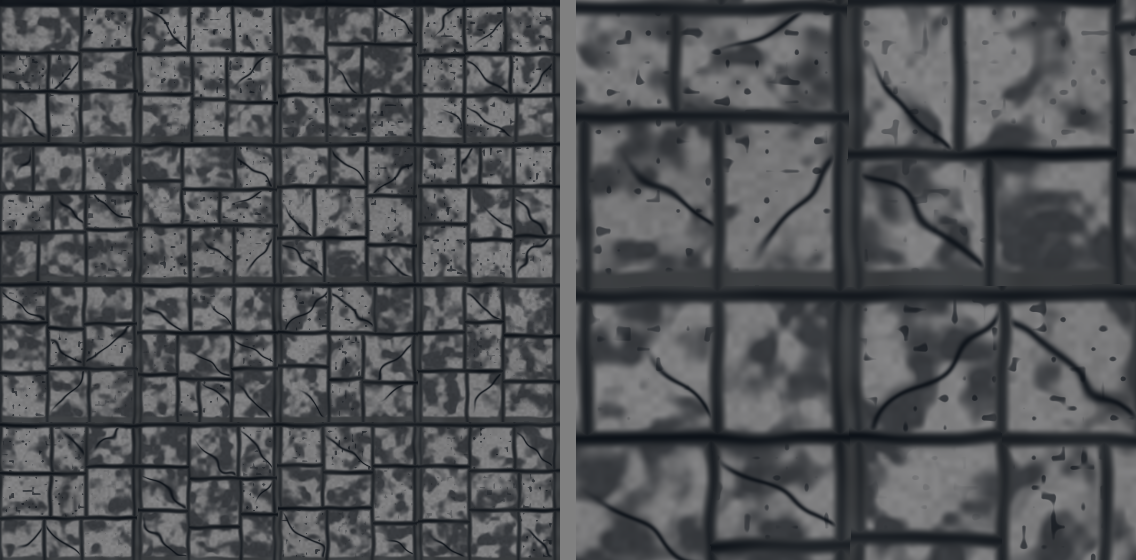
Left, the full canvas; right, a detail of the centre.
A WebGL 2 fragment shader for this texture:

```glsl
#version 300 es
precision highp float;
// Grid of square stone panels, each cut into irregular mottled, cracked blocks.

#define PANELS 4.0        // panels across and down
#define PITCH 0.2502      // panel spacing
#define ORIGIN vec2(-0.005, -0.004)
#define GROOVE 0.0055     // half width of the grooves between panels
#define JOINT 0.0012      // half width of the joints between blocks
#define SOFT 0.0055       // bevel width of a block
#define CORNER 0.007      // block corner radius
#define WOBBLE 0.0035     // unevenness of the edges
#define BLOTCHES 52.0     // mottling frequency
#define CRACKED 0.42      // share of blocks with a crack
#define SEED 7.0

uniform vec2 u_resolution;
out vec4 fragColor;

const vec3 INK = vec3(0.045, 0.065, 0.09);
const vec3 MORTAR = vec3(0.235, 0.245, 0.255);
const vec3 DARK_STONE = vec3(0.215, 0.225, 0.24);
const vec3 PALE_STONE = vec3(0.485, 0.485, 0.49);

float hash(vec2 p) {
  vec3 q = fract(p.xyx * 0.1031);
  q += dot(q, q.yzx + 33.33);
  return fract((q.x + q.y) * q.z);
}

float noise(vec2 p) {
  vec2 i = floor(p), f = fract(p);
  f = f * f * (3.0 - 2.0 * f);
  return mix(mix(hash(i), hash(i + vec2(1, 0)), f.x),
             mix(hash(i + vec2(0, 1)), hash(i + vec2(1, 1)), f.x), f.y);
}

// Splits a panel again and again; returns the id of the block holding p.
float findBlock(vec2 p, vec2 panel, inout vec2 lo, inout vec2 hi) {
  float id = hash(panel + SEED);
  for (int i = 0; i < 6; i++) {
    vec2 size = (hi - lo) / PITCH;
    float longest = max(size.x, size.y);
    float r = hash(vec2(id * 91.7, float(i) + 3.0));
    if (longest < 0.37 + 0.22 * r) break;
    float s = hash(vec2(id * 57.3, float(i) + 11.0));
    float bias = 0.75 + 0.5 * hash(vec2(id * 73.1, float(i) + 19.0));
    vec2 axis = size.x * bias > size.y ? vec2(1, 0) : vec2(0, 1);
    float lean = longest > 0.75 ? 0.15 : 0.06;
    float ratio = 0.5 + (s < 0.5 ? -lean : lean) + (r - 0.5) * 0.1;
    float cut = dot(axis, mix(lo, hi, ratio));
    bool below = dot(axis, p) < cut;
    if (below) hi = mix(hi, vec2(cut), axis);
    else lo = mix(lo, vec2(cut), axis);
    id = hash(vec2(id * 131.9, float(i) + (below ? 31.0 : 47.0)));
  }
  return id;
}

float roundBox(vec2 p, vec2 halfSize, float radius) {
  vec2 q = abs(p) - halfSize + radius;
  return length(max(q, 0.0)) + min(max(q.x, q.y), 0.0) - radius;
}

float line(float d, float width) {
  return exp(-d * d / (width * width));
}

// A bent crack that crosses part of a block.
float crack(vec2 p, vec2 halfSize, float id, vec2 uv) {
  float slope = hash(vec2(id * 37.0, 5.0)) < 0.65 ? -1.0 : 1.0;
  vec2 along = normalize(vec2(halfSize.x, slope * halfSize.y) + 0.004);
  vec2 across = vec2(-along.y, along.x);
  float shift = (hash(vec2(id * 83.0, 9.0)) - 0.5) * 0.03;
  float bend = (noise(uv * 38.0) - 0.5) * 0.017;
  float d = dot(p, across) + shift + bend;
  float reach = dot(p, along) / length(halfSize);
  float fade = smoothstep(-0.75, -0.2, reach + hash(vec2(id * 61.0, 2.0)) - 0.5);
  return line(d, 0.0021) * fade * step(hash(vec2(id * 29.0, 8.0)), CRACKED);
}

void main() {
  vec2 uv = gl_FragCoord.xy / u_resolution;
  vec2 warp = vec2(noise(uv * 34.0), noise(uv * 34.0 + 71.0)) - 0.5;
  vec2 p = uv - ORIGIN + warp * WOBBLE;
  vec2 panel = clamp(floor(p / PITCH), 0.0, PANELS - 1.0);
  p -= panel * PITCH;

  vec2 lo = vec2(GROOVE), hi = vec2(PITCH - GROOVE);
  float id = findBlock(p, panel, lo, hi);
  vec2 center = (lo + hi) * 0.5, halfSize = (hi - lo) * 0.5;
  float edge = roundBox(p - center, halfSize, CORNER) + JOINT;
  float face = smoothstep(0.0, SOFT, -edge);

  // Mottled face with grain, pits and a tone of its own
  vec2 m = uv + warp * 0.012;
  float mottle = 0.66 * noise(m * BLOTCHES) + 0.34 * noise(m * BLOTCHES * 2.1 + 13.0);
  float tone = smoothstep(0.27, 0.66, mottle + (id - 0.5) * 0.12);
  vec3 stone = mix(DARK_STONE, PALE_STONE, tone);
  stone *= 0.94 + 0.12 * noise(uv * 210.0) + 0.1 * (noise(uv * 9.0) - 0.5);
  float pits = smoothstep(0.8, 0.93, noise(uv * 170.0 + 5.0)) * smoothstep(0.4, 0.8, id);
  stone = mix(stone, INK, 0.6 * pits);

  // Joints: ink along horizontal cuts, greyer along vertical ones
  bool innerFloor = lo.y > GROOVE + 0.001, innerSide = lo.x > GROOVE + 0.001;
  float wear = 0.55 + 0.45 * noise(uv * 22.0 + 3.0);
  float shade = line(hi.y - p.y, 0.0042) * wear;
  if (innerFloor) shade = max(shade, line(p.y - lo.y, 0.0032) * wear);
  float side = innerSide ? 0.68 : 0.5;
  shade = max(shade, side * line(p.x - lo.x, 0.003) * wear);
  shade = max(shade, 0.72 * line(hi.x - p.x, 0.0032) * wear);
  shade = max(shade, 0.85 * face * crack(p - center, halfSize, id, uv));

  vec3 color = mix(MORTAR * (0.9 + 0.2 * noise(uv * 60.0)), stone, face);
  color = mix(color, INK, shade);
  color = mix(color, INK, 0.8 * smoothstep(0.985, 0.995, uv.y));
  fragColor = vec4(color, 1.0);
}
```
